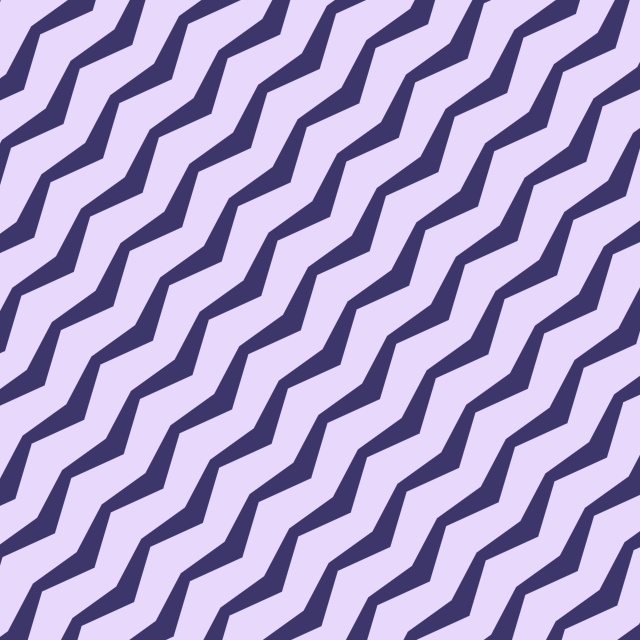
A Shadertoy shader for this pattern:

```glsl
// Draws slanted zigzag ribbons that swell at every other corner, dark violet on lilac.

const vec3 LILAC = vec3(0.91, 0.85, 0.99);
const vec3 VIOLET = vec3(0.24, 0.21, 0.42);

const float TILT = radians(49.0);          // direction the ribbons run in
const vec2 ANCHOR = vec2(0.4813, 0.5826);  // one upper corner of a ribbon
const float SPACING = 0.0819;              // distance between ribbons
const float WAVELENGTH = 2.0 * SPACING;    // length of one zigzag

// Rises and falls of the two edges, as shares of the spacing
const float UPPER_RISE = 0.236;
const float LOWER_RISE = 0.456;
const float THINNEST = 0.231;

// Triangle wave: 0 at whole numbers, 1 halfway between
float triangleWave(float x) {
    return 1.0 - abs(2.0 * fract(x) - 1.0);
}

// x runs along the ribbons, y runs across them
vec2 ribbonSpace(vec2 p, float angle) {
    float c = cos(angle), s = sin(angle);
    return vec2(dot(p, vec2(c, s)), dot(p, vec2(s, -c)));
}

// Signed distance to the nearest ribbon, negative inside
float ribbonDistance(vec2 q, float spacing, float wavelength) {
    float wave = triangleWave(q.x / wavelength);
    float halfWidth = 0.5 * (THINNEST + (LOWER_RISE - UPPER_RISE) * wave);
    float centre = UPPER_RISE * wave + halfWidth;
    float offset = fract(q.y / spacing - centre + 0.5) - 0.5;

    // Correct the distance for the slope of the closer edge
    float rise = offset < 0.0 ? UPPER_RISE : LOWER_RISE;
    float slope = 2.0 * rise * spacing / wavelength;
    return (abs(offset) - halfWidth) * spacing * inversesqrt(1.0 + slope * slope);
}

void mainImage(out vec4 fragColor, in vec2 fragCoord) {
    vec2 uv = fragCoord / iResolution.y;
    float softness = 0.75 / iResolution.y;

    vec2 q = ribbonSpace(uv - ANCHOR, TILT);
    float d = ribbonDistance(q, SPACING, WAVELENGTH);

    fragColor = vec4(mix(VIOLET, LILAC, smoothstep(-softness, softness, d)), 1.0);
}
```
